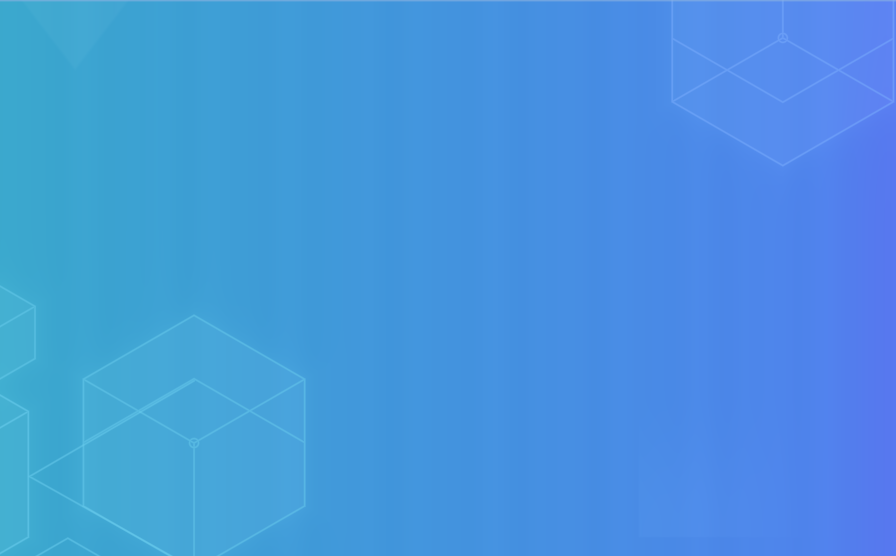
This background is drawn by a Shadertoy shader. Its source:

```glsl
// Teal to violet gradient with faint outlined isometric boxes in the corners.

// Distance to the segment from a to b
float segment(vec2 p, vec2 a, vec2 b) {
    vec2 ab = b - a;
    return length(p - a - ab * clamp(dot(p - a, ab) / dot(ab, ab), 0.0, 1.0));
}

// Soft thin stroke along distance d
float stroke(float d) {
    return 1.0 - smoothstep(0.0, 0.0013 + 1.0 / iResolution.y, abs(d));
}

// Signed distance to an isometric box outline; corners at (+-half.x, +-half.y)
float boxOutline(vec2 q, vec2 halfSize) {
    vec2 e = abs(q) - halfSize;
    return max(e.x, 0.5 * e.x + 0.866 * e.y);
}

// Lays a translucent box over col; flip = -1 turns it upside down
void addBox(inout vec3 col, vec2 p, vec2 centre, vec2 halfSize, float flip,
            float chevron, vec3 ink, float strength) {
    vec2 q = (p - centre) * vec2(1.0, flip);
    float d = boxOutline(q, halfSize);
    q.x = abs(q.x);

    // Pale body and halo
    float body = 1.0 - smoothstep(-0.002, 0.002, d);
    col += vec3(0.035, 0.03, 0.015) * body;
    col += vec3(0.02, 0.022, 0.012) * exp(-max(d, 0.0) * 45.0) * (1.0 - body);

    // Edges meeting at the front corner
    float slope = 0.577 * halfSize.x;
    vec2 front = vec2(0.0, halfSize.y - slope);
    float line = max(stroke(d), stroke(segment(q, front, halfSize)));
    line = max(line, stroke(segment(q, front, vec2(0.0, -halfSize.y - slope))));

    // Second, shifted lid and the corner ring
    float lid = stroke(segment(q, vec2(0.0, slope), vec2(halfSize.x, 0.0)));
    float ring = stroke(length(q - front) - 0.008);
    line = max(line, chevron * max(lid, ring));
    col = mix(col, ink, line * strength);
}

void mainImage(out vec4 fragColor, in vec2 fragCoord) {
    vec2 uv = fragCoord / iResolution.xy;
    vec2 p = fragCoord / iResolution.y;
    float x = uv.x;

    // Horizontal gradient, with a violet right edge
    vec3 col = vec3(0.228 + 0.045 * x + 0.05 * x * x, 0.658 - 0.158 * x, 0.803 + 0.135 * x);
    float violet = smoothstep(0.9, 1.0, x) * (1.0 - 0.5 * smoothstep(0.6, 1.0, uv.y));
    col += vec3(0.02, -0.03, 0.0) * violet;

    // Faint vertical banding
    col += 0.003 * (sin(x * 83.0) + sin(x * 137.0 + 1.3) * 0.6);

    // Pale wedge hanging from the top left
    float wedge = abs(p.x - 0.135) * 1.3 + 0.875 - p.y;
    col += vec3(0.025, 0.014, 0.008) * (1.0 - smoothstep(-0.006, 0.006, wedge));

    // Pale panel at the lower right, fading upwards and to the right
    float panel = smoothstep(1.147, 1.151, p.x) * smoothstep(0.032, 0.036, p.y);
    panel *= (1.0 - smoothstep(0.05, 0.3, p.y)) * (1.0 - smoothstep(1.2, 1.52, p.x));
    col += vec3(0.015, 0.015, 0.01) * panel;

    // Boxes: two cut by the left side, one at the bottom, one at the top right
    vec3 aqua = vec3(0.41, 0.80, 0.93);
    vec3 periwinkle = vec3(0.47, 0.67, 0.99);
    addBox(col, p, vec2(-0.135, 0.402), vec2(0.198, 0.047), 1.0, 0.0, aqua, 0.5);
    addBox(col, p, vec2(-0.147, 0.147), vec2(0.198, 0.113), 1.0, 0.0, aqua, 0.6);
    addBox(col, p, vec2(0.349, 0.204), vec2(0.199, 0.114), 1.0, 1.0, aqua, 0.5);
    addBox(col, p, vec2(1.408, 0.931), vec2(0.199, 0.114), -1.0, 1.0, periwinkle, 0.55);

    // Lid of a further box linking the lower left ones, and a tip below it
    vec2 corner = vec2(0.053, 0.143);
    float links = max(stroke(segment(p, corner, vec2(0.349, 0.315))),
                      stroke(segment(p, corner, vec2(0.349, -0.023))));
    vec2 tip = vec2(abs(p.x - 0.122), p.y);
    links = max(links, stroke(segment(tip, vec2(0.0, 0.032), vec2(0.08, -0.014))));
    col = mix(col, aqua, links * 0.55);

    // Pale hairline along the top
    col = mix(col, vec3(0.55, 0.70, 0.88), 0.6 * smoothstep(0.996, 0.999, uv.y));

    fragColor = vec4(col, 1.0);
}
```
